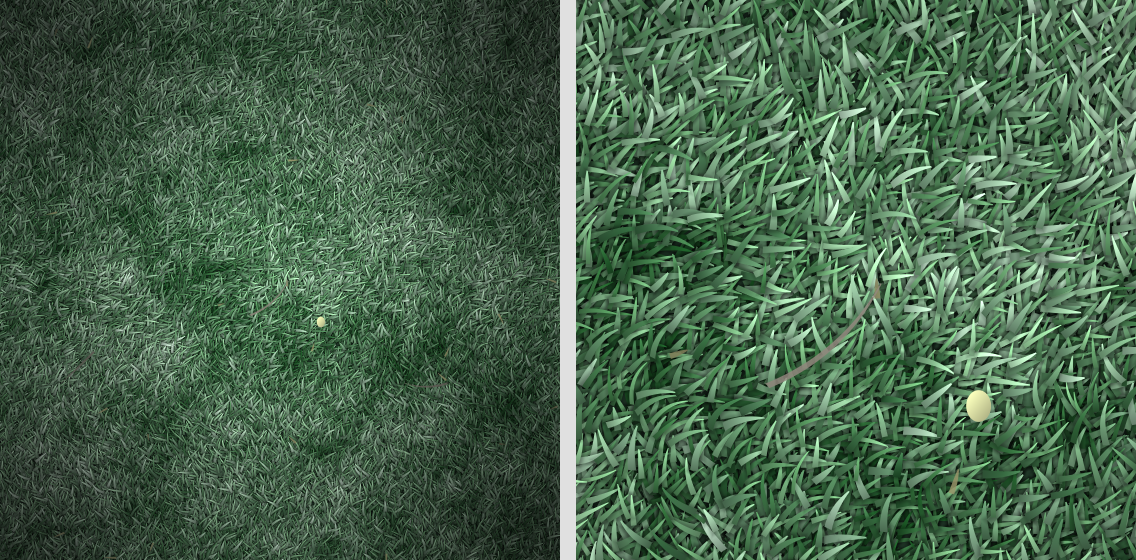
Left: the whole. Right: its middle third, enlarged.
Write a WebGL 2 fragment shader that draws this texture.

```glsl
#version 300 es
precision highp float;
// Tiling lawn of short layered grass blades with pale patches, straw, twigs and a pebble.

uniform vec2 u_resolution;
out vec4 fragColor;

const float TAU = 6.2831853;
const int GRASS_LAYERS = 14;
const float GRASS_CELLS = 64.0;
const vec3 SOIL = vec3(0.08, 0.14, 0.10);
const vec3 DEEP_GREEN = vec3(0.135, 0.28, 0.16);
const vec3 PALE_GREEN = vec3(0.46, 0.59, 0.48);
const vec3 STRAW = vec3(0.38, 0.37, 0.26);
const vec3 TWIG = vec3(0.29, 0.27, 0.25);
const vec3 PEBBLE = vec3(0.56, 0.57, 0.42);

// Three random values in 0..1 for a cell and a seed
vec3 hash3(vec2 cell, int seed) {
    uvec3 v = uvec3(uvec2(cell), uint(seed)) * 1664525u + 1013904223u;
    v.x += v.y * v.z; v.y += v.z * v.x; v.z += v.x * v.y;
    v ^= v >> 16u;
    v.x += v.y * v.z; v.y += v.z * v.x; v.z += v.x * v.y;
    return vec3(v >> 8u) / 16777216.0;
}

float cornerSlope(vec2 corner, vec2 offset, float period, int seed) {
    float angle = TAU * hash3(mod(corner, period), seed).x;
    return dot(vec2(cos(angle), sin(angle)), offset);
}

// Gradient noise that wraps after a whole number of cells
float wrappedNoise(vec2 uv, float period, int seed) {
    vec2 p = uv * period, i = floor(p), f = p - i;
    vec2 w = f * f * f * (f * (f * 6.0 - 15.0) + 10.0);
    vec2 e = vec2(1.0, 0.0);
    float low = mix(cornerSlope(i, f, period, seed), cornerSlope(i + e, f - e, period, seed), w.x);
    float high = mix(cornerSlope(i + e.yx, f - e.yx, period, seed),
                     cornerSlope(i + 1.0, f - 1.0, period, seed), w.x);
    return mix(low, high, w.y);
}

// Curved tapering strip: x = signed distance, y = position from root (0) to tip (1)
vec2 strip(vec2 p, float angle, float halfLength, float halfWidth, float bend) {
    vec2 dir = vec2(sin(angle), cos(angle));
    float along = dot(p, dir);
    float across = dot(p, vec2(dir.y, -dir.x)) - bend * along * along;
    float s = 0.5 + 0.5 * along / halfLength;
    float width = halfWidth * (1.0 - 0.8 * s * s);
    return vec2(max(abs(across) - width, abs(along) - halfLength), clamp(s, 0.0, 1.0));
}

float coverage(float distance, float pixel) {
    return clamp(0.5 - distance / pixel, 0.0, 1.0);
}

// One layer of blades, painted over the colour below
vec3 grassLayer(vec3 below, vec2 uv, float depth, float lean, float patchTone, int seed) {
    float pixel = GRASS_CELLS / u_resolution.y;
    vec2 p = uv * GRASS_CELLS + hash3(vec2(0.0), seed + 500).xy;
    vec2 home = floor(p);
    vec3 color = below;
    for (int k = 0; k < 9; k++) {
        vec2 cell = home + vec2(k % 3 - 1, k / 3 - 1);
        vec2 id = mod(cell, GRASS_CELLS);
        vec3 place = hash3(id, seed);
        vec3 look = hash3(id, seed + 100);
        float angle = lean + 2.2 * (place.z - 0.5);
        vec2 blade = strip(p - cell - place.xy, angle, mix(0.45, 0.88, look.x),
                           mix(0.08, 0.15, look.z), 0.3 * (look.x - 0.5));
        float tone = 0.12 + 0.45 * depth + 0.8 * (look.y - 0.5) + patchTone;
        vec3 tint = mix(DEEP_GREEN, PALE_GREEN, clamp(tone, -0.2, 1.15));
        tint *= mix(vec3(0.93, 1.04, 0.92), vec3(1.06, 0.97, 1.06), look.z);
        tint *= 0.62 + 0.5 * blade.y;
        color *= 1.0 - 0.22 * (1.0 - smoothstep(0.0, 0.2, blade.x));
        color = mix(color, tint, coverage(blade.x, pixel));
    }
    return color;
}

// Sparse strips of litter, sized in canvas units
vec3 litter(vec3 below, vec2 uv, vec3 tint, float cells, float share, vec2 size, float bend, int seed) {
    vec2 p = uv * cells, home = floor(p);
    vec3 color = below;
    for (int k = 0; k < 9; k++) {
        vec2 cell = home + vec2(k % 3 - 1, k / 3 - 1);
        vec3 place = hash3(mod(cell, cells), seed);
        vec3 look = hash3(mod(cell, cells), seed + 100);
        vec2 piece = strip(p - cell - place.xy, TAU * place.z, size.x * cells * mix(0.5, 1.0, look.x),
                           size.y * cells, bend * (look.y - 0.5));
        float mask = coverage(piece.x, cells / u_resolution.y) * step(look.z, share);
        color = mix(color, tint * (0.75 + 0.4 * look.x), 0.85 * mask);
    }
    return color;
}

void main() {
    vec2 uv = gl_FragCoord.xy / u_resolution;

    // Broad patches, small clumps and the direction of the pile
    float broad = wrappedNoise(uv, 4.0, 11) + 0.7 * wrappedNoise(uv, 9.0, 12);
    float clump = wrappedNoise(uv, 28.0, 13) + 0.6 * wrappedNoise(uv, 17.0, 16);
    float lean = 0.25 + 1.5 * wrappedNoise(uv, 3.0, 14) + 0.7 * wrappedNoise(uv, 11.0, 15);
    float patchTone = 0.46 * broad + 0.36 * clump;

    vec3 color = SOIL;
    for (int layer = 0; layer < GRASS_LAYERS; layer++) {
        float depth = float(layer) / float(GRASS_LAYERS - 1);
        color = grassLayer(color, uv, depth, lean, patchTone, 20 + layer);
    }

    // Scattered litter and one pebble
    color = litter(color, uv, STRAW, 9.0, 0.3, vec2(0.011, 0.0017), 1.0, 300);
    color = litter(color, uv, TWIG, 3.0, 0.35, vec2(0.05, 0.0018), 4.0, 301);
    vec2 stone = (uv - vec2(0.573, 0.425)) * vec2(1.15, 0.9);
    float stoneShade = 0.85 + 12.0 * (stone.y - stone.x);
    color = mix(color, PEBBLE * stoneShade, coverage(length(stone) - 0.0085, 1.0 / u_resolution.y));

    // Periodic falloff of light, greyer toward the borders
    vec2 wave = 0.5 - 0.5 * cos(TAU * uv);
    float light = 0.5 * (wave.x + wave.y);
    float grey = dot(color, vec3(0.3, 0.5, 0.2));
    color = mix(color, vec3(grey), 0.2 * (1.0 - light) + 0.15 * clamp(broad, 0.0, 1.0));
    fragColor = vec4(color * mix(0.68, 1.84, light), 1.0);
}
```
